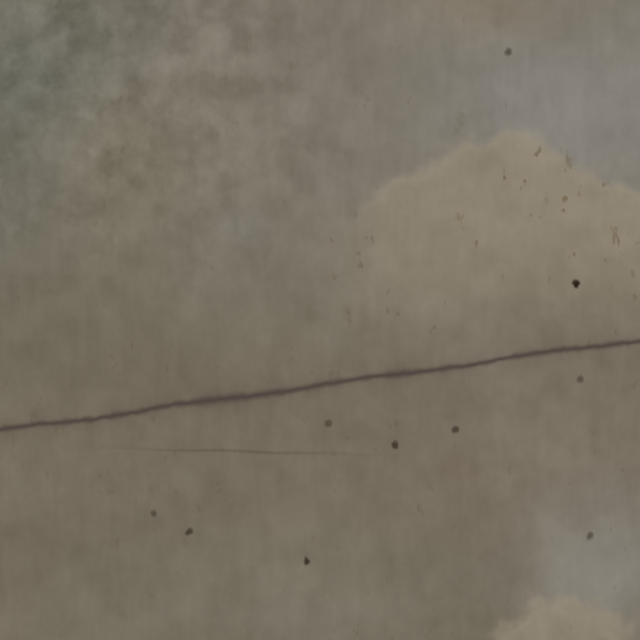
A Shadertoy shader for this texture:

```glsl
// Weathered concrete wall with mineral stains, a slanted crack and small pits.

float hash(vec2 p) {
    vec3 q = fract(vec3(p.xyx) * 0.1031);
    q += dot(q, q.yzx + 33.33);
    return fract((q.x + q.y) * q.z);
}

// Soft cellular noise: random cell values blended by distance, range 0..1.
float cellNoise(vec2 p) {
    vec2 cell = floor(p), f = fract(p);
    float total = 0.0, weight = 0.0;
    for (int j = -1; j <= 1; j++)
    for (int i = -1; i <= 1; i++) {
        vec2 o = vec2(i, j), id = cell + o;
        vec2 site = o + 0.2 + 0.6 * vec2(hash(id), hash(id + 41.7));
        vec2 d = site - f;
        float w = exp(-5.0 * dot(d, d));
        total += w * hash(id + 17.3);
        weight += w;
    }
    return total / weight;
}

// Layered cellular noise, centred on zero.
float mottle(vec2 p, int layers) {
    float sum = 0.0, amp = 0.5;
    for (int i = 0; i < layers; i++) {
        sum += amp * (cellNoise(p) - 0.5);
        p = mat2(1.6, 1.2, -1.2, 1.6) * p + 7.1;
        amp *= 0.6;
    }
    return sum;
}

float glow(vec2 p, vec2 centre, vec2 size) {
    vec2 d = (p - centre) / size;
    return exp(-dot(d, d));
}

// Dark slanted joint with uneven width and a soft dirty halo.
vec3 addCrack(vec3 col, vec2 uv) {
    float wobble = 0.0022 * sin(uv.x * 23.0 + 1.0) + 0.004 * mottle(uv * vec2(45.0, 8.0), 3);
    float d = uv.y - (0.327 + 0.142 * uv.x) - wobble;
    float rough = glow(uv, vec2(0.36, 0.38), vec2(0.10, 0.1))
                + glow(uv, vec2(0.625, 0.417), vec2(0.018, 0.1));
    float width = 0.0042 + 0.0016 * rough + 0.004 * mottle(uv * vec2(70.0, 20.0), 2);
    float core = exp(-pow(abs(d) / max(width, 0.0025), 2.0));
    float halo = exp(-abs(d + 0.002) / 0.014) * (0.18 + 0.14 * rough + 0.4 * mottle(uv * 55.0, 2));
    col = mix(col, vec3(0.34, 0.30, 0.26), clamp(halo, 0.0, 0.5));
    return mix(col, vec3(0.30, 0.26, 0.245), 0.82 * core);
}

// Each pit holds its centre and its darkness.
vec3 addPits(vec3 col, vec2 uv) {
    const vec3 pits[10] = vec3[10](
        vec3(0.900, 0.556, 1.0), vec3(0.617, 0.305, 0.65), vec3(0.711, 0.329, 0.55),
        vec3(0.295, 0.169, 0.60), vec3(0.480, 0.123, 0.75), vec3(0.240, 0.197, 0.40),
        vec3(0.907, 0.408, 0.40), vec3(0.513, 0.338, 0.40), vec3(0.794, 0.919, 0.50),
        vec3(0.923, 0.163, 0.45));
    vec2 warp = 0.006 * vec2(mottle(uv * 90.0, 2), mottle(uv * 90.0 + 31.0, 2));
    for (int i = 0; i < 10; i++) {
        float d = length((uv + warp - pits[i].xy) * vec2(1.1, 0.9));
        float mask = 1.0 - smoothstep(0.002, 0.0085, d);
        col = mix(col, vec3(0.17, 0.14, 0.11), mask * pits[i].z);
    }
    return col;
}

void mainImage(out vec4 fragColor, in vec2 fragCoord) {
    vec2 uv = fragCoord / iResolution.xy;
    float broad = mottle(uv * 5.0 + 3.0, 4);
    float fine = mottle(uv * 26.0, 4);
    float streak = mottle(uv * vec2(75.0, 14.0), 3);
    vec2 p = uv + 0.10 * vec2(broad, mottle(uv * 6.0 + 19.0, 4));

    // Broad washes of grey and tan.
    vec3 col = mix(vec3(0.462, 0.430, 0.372), vec3(0.488, 0.463, 0.415), smoothstep(0.4, 0.75, p.y));
    col = mix(col, vec3(0.415, 0.415, 0.375), 0.85 * glow(p, vec2(0.02, 0.88), vec2(0.19, 0.2)));
    col = mix(col, vec3(0.435, 0.425, 0.375), 0.6 * glow(p, vec2(0.0, 0.62), vec2(0.12, 0.15)));
    col = mix(col, vec3(0.495, 0.465, 0.395), 0.6 * glow(p, vec2(0.2, 0.72), vec2(0.13, 0.16)));
    col = mix(col, vec3(0.450, 0.418, 0.352), 0.6 * glow(p, vec2(0.08, 0.46), vec2(0.28, 0.1)));
    col = mix(col, vec3(0.505, 0.490, 0.445), 0.5 * glow(p, vec2(0.35, 0.64), vec2(0.10, 0.05)));
    col = mix(col, vec3(0.530, 0.515, 0.490), 0.9 * glow(p, vec2(0.92, 0.84), vec2(0.24, 0.13)));
    col = mix(col, vec3(0.500, 0.460, 0.395), 0.8 * glow(p, vec2(0.75, 0.99), vec2(0.09, 0.06)));
    col = mix(col, vec3(0.490, 0.450, 0.395), 0.7 * glow(p, vec2(0.86, 0.28), vec2(0.25, 0.14)));
    col = mix(col, vec3(0.450, 0.405, 0.345), 0.5 * glow(p, vec2(0.72, 0.27), vec2(0.07, 0.05)));
    col = mix(col, vec3(0.530, 0.515, 0.480), 0.9 * glow(p, vec2(0.96, 0.12), vec2(0.13, 0.09)));
    col = mix(col, vec3(0.475, 0.460, 0.405), 0.6 * glow(p, vec2(0.48, 0.03), vec2(0.25, 0.09)));

    // Tan deposits with scalloped pale rims: a large one and a lower corner one.
    float scallop = 0.075 * mottle(uv * 13.0 + 5.0, 4) + 0.03 * broad;
    float side = uv.x - 0.74;
    float upper = 0.825 - sqrt(side * side * (side < 0.0 ? 0.62 : 0.27) + 0.0006) - uv.y + scallop;
    float lower = 0.075 - length((uv - vec2(0.865, -0.015)) * vec2(0.68, 1.0)) + scallop;
    float fade = smoothstep(0.42, 0.65, uv.y) * smoothstep(0.46, 0.66, uv.x);
    float tan1 = smoothstep(-0.012, 0.022, upper) * fade;
    float tan2 = smoothstep(-0.01, 0.018, lower);
    col = mix(col, vec3(0.548, 0.508, 0.438), 0.9 * max(tan1, tan2));
    float rim = glow(vec2(upper, 0.0), vec2(0.012, 0.0), vec2(0.018, 1.0)) * fade
              + glow(vec2(lower, 0.0), vec2(0.01, 0.0), vec2(0.013, 1.0));
    col += 0.022 * rim;

    // Mottling, strongest in the upper left, and vertical grain.
    float rough = 0.045 + 0.085 * smoothstep(0.45, 0.85, uv.y) * (1.0 - smoothstep(0.2, 0.65, uv.x));
    col += 0.045 * broad + rough * fine + 0.022 * streak;
    float fleck = smoothstep(0.24, 0.40, mottle(uv * vec2(60.0, 36.0) + 9.0, 3));
    col -= vec3(0.07, 0.08, 0.09) * fleck * (0.3 + tan1);

    // Faint hairline below the crack.
    float hair = uv.y - (0.304 - 0.025 * uv.x) - 0.001 * sin(uv.x * 40.0);
    col -= 0.05 * exp(-pow(hair / 0.0025, 2.0)) * glow(uv, vec2(0.38, 0.295), vec2(0.16, 1.0));

    col = addCrack(col, uv);
    col = addPits(col, uv);
    fragColor = vec4(clamp(col, 0.0, 1.0), 1.0);
}
```
